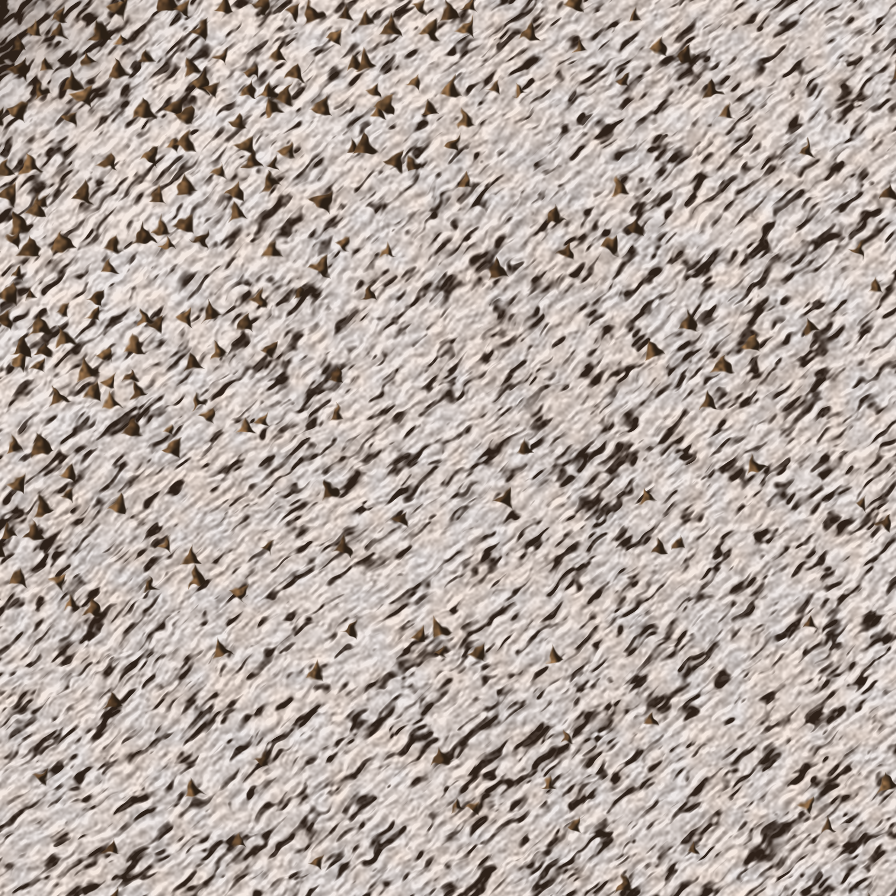
A three.js fragment shader for this texture:

```glsl
// Pale weathered ground with diagonal dark grooves and scattered brown cones.
varying vec2 vUv;

float hash(vec2 p) {
  vec3 q = fract(p.xyx * 0.1031);
  q += dot(q, q.yzx + 33.33);
  return fract((q.x + q.y) * q.z);
}

float noise(vec2 p) {
  vec2 cell = floor(p);
  vec2 f = fract(p);
  f = f * f * (3.0 - 2.0 * f);
  float low = mix(hash(cell), hash(cell + vec2(1.0, 0.0)), f.x);
  float high = mix(hash(cell + vec2(0.0, 1.0)), hash(cell + 1.0), f.x);
  return mix(low, high, f.y);
}

vec2 rotate(vec2 p, float angle) {
  float c = cos(angle);
  float s = sin(angle);
  return vec2(c * p.x + s * p.y, c * p.y - s * p.x);
}

// Coordinates along and across the gently bent grain
vec2 grainSpace(vec2 p) {
  vec2 g = rotate(p, 0.74);
  g.y += 0.025 * noise(p * 3.5) + 0.005 * noise(p * 65.0 + 7.0);
  g.x += 0.008 * noise(p * 80.0 + 19.0);
  return g + 3.0;
}

float ridges(vec2 g) {
  return 0.6 * noise(g * vec2(58.0, 165.0))
       + 0.4 * noise(g * vec2(125.0, 290.0) + 31.0);
}

float grooves(vec2 g) {
  return 0.58 * noise(g * vec2(42.0, 150.0) + 53.0)
       + 0.42 * noise(g * vec2(88.0, 270.0) + 11.0);
}

// How crowded the cones are: most toward the upper left
float crowding(vec2 p) {
  return smoothstep(0.22, 0.48, p.y - p.x + 0.12 * (noise(p * 7.0) - 0.5));
}

// Paints small triangular cones, lit on the left and dark on the right
vec3 addCones(vec3 ground, vec2 p) {
  const float CELLS = 35.0;
  vec3 color = ground;
  vec2 home = floor(p * CELLS);
  vec2 wobble = 0.006 * (vec2(noise(p * 130.0), noise(p * 130.0 + 40.0)) - 0.5);
  for (int j = -1; j <= 1; j++) {
    for (int i = -1; i <= 1; i++) {
      vec2 cell = home + vec2(float(i), float(j));
      vec2 jitter = vec2(hash(cell + 17.0), hash(cell + 71.0));
      vec2 center = (cell + 0.1 + 0.8 * jitter) / CELLS;
      float crowd = crowding(center);
      float present = step(hash(cell + 131.0), mix(0.08, 0.55, crowd));
      float size = mix(0.0038, 0.0068, hash(cell + 207.0)) * (1.0 + 0.15 * crowd);
      vec2 q = rotate(p - center + wobble, mix(-0.65, 0.35, hash(cell + 311.0)));
      float edge = max(abs(q.x) * 0.88 + q.y * 0.48, -q.y) - size;
      float cover = present * (1.0 - smoothstep(-0.0015, 0.0015, edge));
      vec3 lit = mix(vec3(0.32, 0.23, 0.15), vec3(0.52, 0.39, 0.26), hash(cell + 401.0));
      lit *= 0.7 + 0.6 * noise(p * 230.0);
      float shade = smoothstep(-0.4, 0.5, q.x / size + 0.5 * (jitter.x - 0.5));
      color = mix(color, mix(lit, vec3(0.17, 0.125, 0.085), shade), cover);
    }
  }
  return color;
}

void main() {
  vec2 p = vUv;
  vec2 g = grainSpace(p);
  float upperLeft = p.y - p.x;
  float corner = smoothstep(0.74, 0.98, upperLeft + 0.16 * (noise(p * 9.0) - 0.5));

  // Embossed surface lit across the grain, with fine grit
  float relief = ridges(g) - ridges(g + vec2(0.001, 0.0035));
  float grit = noise(p * 280.0) - 0.5;
  float tone = 0.87 + 0.75 * relief + 0.2 * grit;
  tone += 0.05 * (noise(p * 5.0 + 3.0) - 0.5);
  tone += 0.05 * smoothstep(0.3, 0.6, upperLeft);

  // Fine grooves of varied depth, denser at the lower right and in the corner
  float patches = 0.07 * (noise(p * 6.0 + 23.0) - 0.5);
  float bias = patches + 0.03 * smoothstep(0.1, -0.5, upperLeft) + 0.09 * corner;
  float groove = smoothstep(0.56, 0.81, grooves(g) + bias);
  tone = min(tone, 1.06) * (1.0 - 0.25 * corner) - 0.95 * groove;

  // Warm dark to pale pink-grey, with slight colour drift
  vec3 color = mix(vec3(0.22, 0.17, 0.14), vec3(0.91, 0.87, 0.85), max(tone, -0.06));
  color *= 1.0 + vec3(0.04, 0.0, -0.04) * (noise(p * 45.0 + 5.0) - 0.5);
  color = addCones(color, p);
  gl_FragColor = vec4(clamp(color, 0.0, 1.0), 1.0);
}
```
